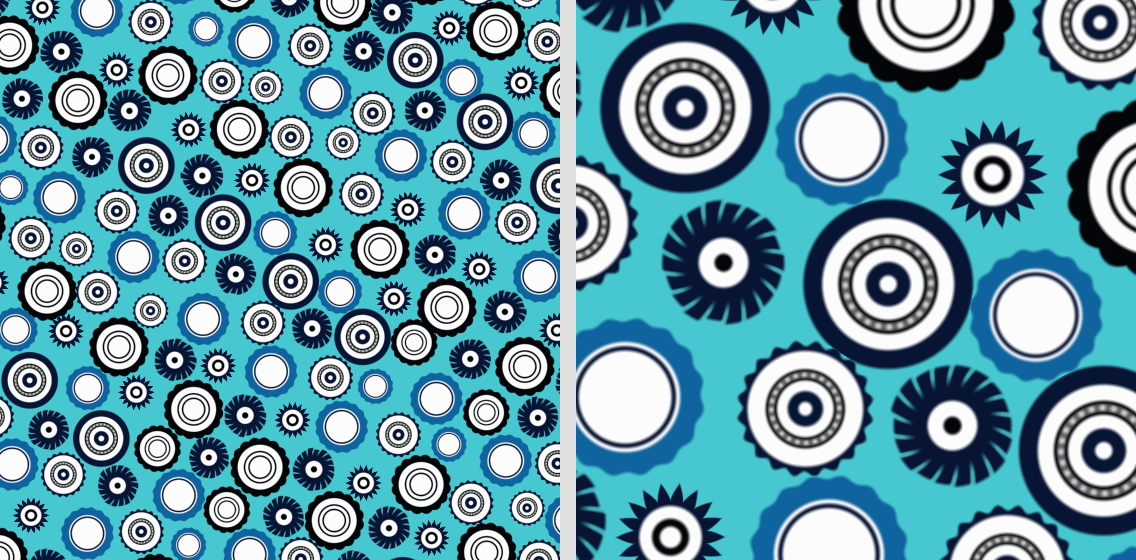
Left: the whole. Right: its middle third, enlarged.
A Shadertoy shader for this pattern:

```glsl
// Scattered round badges (scalloped, ringed, burr and gear shapes) on turquoise.
// A tilted hexagonal lattice alternates large, medium and small badges; each
// centre is jittered, then pushed away from the neighbours it would overlap.

#define SPACING 0.0955
#define TILT    0.17
#define JITTER  0.026
#define GAP     0.002
#define SOFT    0.0015
#define TURQUOISE vec3(0.28, 0.78, 0.81)
#define NAVY      vec3(0.03, 0.08, 0.20)
#define BLUE      vec3(0.06, 0.39, 0.62)
#define INK       vec3(0.01, 0.02, 0.03)
#define WHITE     vec3(0.99)

const float TAU = 6.2831853;
const float SCALLOP = 0.0, HOOP = 1.0, TARGET = 2.0, DAISY = 3.0, BURR = 4.0, GEAR = 5.0;

float hash(vec2 p) {
    return fract(sin(dot(p, vec2(127.1, 311.7))) * 43758.5453);
}

// Kind and radius of a badge; the lattice splits evenly into three size classes
vec2 badge(vec2 id) {
    float size = mod(id.x - id.y, 3.0);
    float pick = fract(dot(id, vec2(0.7549, 0.5698)) + 0.13);
    if (size < 0.5) {
        if (pick < 0.4) return vec2(SCALLOP, 0.0535);
        return pick < 0.8 ? vec2(HOOP, 0.0475) : vec2(TARGET, 0.051);
    }
    if (size < 1.5) {
        if (pick < 0.5) return vec2(DAISY, 0.0405);
        if (pick < 0.62) return vec2(SCALLOP, 0.042);
        return pick < 0.74 ? vec2(HOOP, 0.040) : vec2(BURR, 0.039);
    }
    if (pick < 0.36) return vec2(BURR, 0.038);
    if (pick < 0.78) return vec2(GEAR, 0.031);
    return pick < 0.89 ? vec2(DAISY, 0.032) : vec2(HOOP, 0.032);
}

// Lattice point with random jitter
vec2 scattered(vec2 id) {
    vec2 p = SPACING * vec2(id.x + 0.5 * id.y, 0.8660 * id.y);
    return p + JITTER * (vec2(hash(id), hash(id + 57.3)) - 0.5);
}

// Jittered point pushed out of overlapping neighbours
vec2 settled(vec2 id) {
    vec2 p = scattered(id), push = vec2(0.0);
    float radius = badge(id).y;
    for (int k = 0; k < 9; k++) {
        if (k == 4) continue;
        vec2 other = id + vec2(k % 3 - 1, k / 3 - 1);
        vec2 away = p - scattered(other);
        float dist = length(away);
        push += 0.5 * max(radius + badge(other).y + GAP - dist, 0.0) * away / dist;
    }
    return p + push;
}

float disc(float q, float r, float s) { return 1.0 - smoothstep(r - s, r + s, q); }
float ring(float q, float r, float w, float s) { return disc(abs(q - r), w, s); }

// Paints one badge: q is the distance over the radius, s the edge softness
vec3 paint(float kind, float q, float angle, float s, vec2 id) {
    float turn = angle / TAU;
    vec3 c;
    if (kind == SCALLOP) {
        float rim = 0.93 + 0.07 * abs(cos(angle * 8.0));
        c = mix(TURQUOISE, INK, disc(q, rim, s));
        c = mix(c, WHITE, disc(q, 0.75, s));
        c = mix(c, INK, ring(q, 0.52, 0.025, s));
        return mix(c, INK, ring(q, 0.37, 0.025, s));
    }
    if (kind == HOOP) {
        float rim = 0.97 + 0.025 * cos(angle * 16.0);
        c = mix(TURQUOISE, BLUE, disc(q, rim, s));
        c = mix(c, WHITE, disc(q, 0.69, s));
        return mix(c, NAVY, ring(q, 0.61, 0.028, s));
    }
    if (kind == TARGET || kind == DAISY) {
        bool thin = kind == DAISY;
        float rim = thin ? 0.96 + 0.04 * cos(angle * 20.0) : 0.99;
        c = mix(TURQUOISE, NAVY, disc(q, rim, s));
        c = mix(c, WHITE, disc(q, thin ? 0.85 : 0.77, s));
        c = mix(c, INK, (0.4 + 0.2 * sin(angle * 24.0)) * ring(q, 0.50, 0.05, s));
        c = mix(c, INK, ring(q, 0.56, 0.022, s));
        c = mix(c, INK, ring(q, 0.44, 0.022, s));
        c = mix(c, NAVY, disc(q, 0.26, s));
        return mix(c, WHITE, disc(q, 0.10, s));
    }
    if (kind == BURR) {
        // Swirled petals of uneven length, split by narrow slits
        float petal = (turn + 0.06 * q) * 18.0;
        float rim = 0.90 + 0.10 * hash(id + mod(floor(petal), 18.0));
        float slit = smoothstep(0.28, 0.46, abs(fract(petal) - 0.5)) * smoothstep(0.58, 0.82, q);
        c = mix(TURQUOISE, NAVY, disc(q, rim, s) * (1.0 - 0.85 * slit));
        c = mix(c, WHITE, disc(q, 0.39, s));
        return mix(c, INK, disc(q, 0.14, s));
    }
    // Gear with pointed teeth
    float tooth = 1.0 - 2.0 * abs(fract(turn * 18.0) - 0.5);
    c = mix(TURQUOISE, NAVY, disc(q, 0.72 + 0.32 * tooth, s));
    c = mix(c, WHITE, disc(q, 0.60, s));
    return mix(c, INK, ring(q, 0.28, 0.075, s));
}

void mainImage(out vec4 fragColor, in vec2 fragCoord) {
    vec2 uv = fragCoord / iResolution.y;
    vec2 p = mat2(cos(TILT), sin(TILT), -sin(TILT), cos(TILT)) * uv;
    float row = p.y / (0.8660 * SPACING);
    vec2 cell = floor(vec2(p.x / SPACING - 0.5 * row, row) + 0.5);

    // Badge whose rim is nearest
    float nearest = 1e3;
    vec2 id = cell, offset = vec2(0.0);
    for (int k = 0; k < 9; k++) {
        vec2 candidate = cell + vec2(k % 3 - 1, k / 3 - 1);
        vec2 d = p - settled(candidate);
        float gap = length(d) - badge(candidate).y;
        if (gap < nearest) { nearest = gap; id = candidate; offset = d; }
    }

    vec2 b = badge(id);
    float soft = max(SOFT, 0.7 / iResolution.y) / b.y;
    float angle = atan(offset.y, offset.x);
    fragColor = vec4(paint(b.x, length(offset) / b.y, angle, soft, id), 1.0);
}
```
